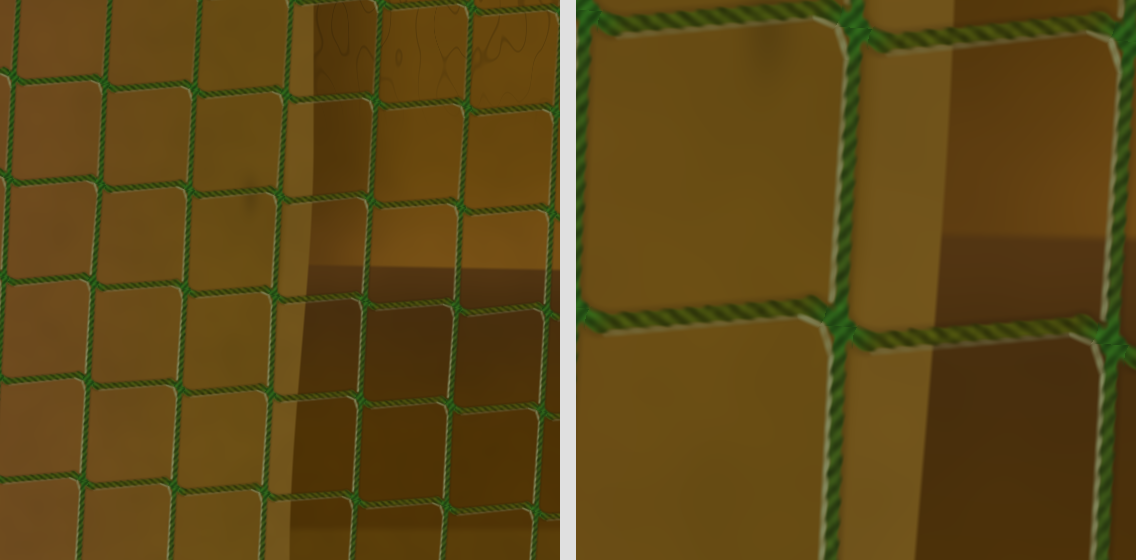
Left: the whole. Right: its middle third, enlarged.
Give the GLSL for this pattern, as a WebGL 1 fragment shader.

```glsl
precision highp float;
// Knotted green rope net, pale along one side, hung in front of a dim ochre wall with a shaded recess.

uniform vec2 u_resolution;

vec2 hash2(vec2 p) {
  return fract(sin(vec2(dot(p, vec2(127.1, 311.7)), dot(p, vec2(269.5, 183.3)))) * 43758.5) * 2.0 - 1.0;
}

float gradientNoise(vec2 p) {
  vec2 i = floor(p), f = fract(p), u = f * f * (3.0 - 2.0 * f);
  float a = dot(hash2(i), f);
  float b = dot(hash2(i + vec2(1, 0)), f - vec2(1, 0));
  float c = dot(hash2(i + vec2(0, 1)), f - vec2(0, 1));
  float d = dot(hash2(i + 1.0), f - 1.0);
  return mix(mix(a, b, u.x), mix(c, d, u.x), u.y);
}

// Distance to a segment, position along it, signed offset across it
vec3 strand(vec2 p, vec2 a, vec2 b) {
  float len = distance(a, b);
  vec2 dir = (b - a) / len, d = p - a;
  float along = dot(d, dir);
  return vec3(length(d - dir * clamp(along, 0.0, len)), along, dir.x * d.y - dir.y * d.x);
}

float smoothMin(float a, float b, float k) {
  float h = max(k - abs(a - b), 0.0) / k;
  return min(a, b) - h * h * k * 0.25;
}

// Skewed lattice of knots, each slightly displaced
const vec2 ACROSS = vec2(0.1615, -0.0107);
const vec2 DOWN = vec2(-0.0094, -0.1777);
const vec2 FIRST = vec2(0.026, 0.861);

vec2 knotAt(vec2 id) {
  return FIRST + ACROSS * id.x + DOWN * id.y + 0.0018 * hash2(id + 3.0);
}

vec3 wall(vec2 p, float soft) {
  float corner = 0.517 + 0.043 * smoothstep(0.0, 0.75, p.y);
  float mottle = gradientNoise(p * 7.0) + 0.5 * gradientNoise(p * 23.0);

  // Lit face, with a brighter strip beside the corner
  vec3 lit = mix(vec3(0.43, 0.29, 0.115), vec3(0.41, 0.30, 0.075), smoothstep(0.0, 0.45, p.x));
  lit += vec3(0.035, 0.03, 0.03) * smoothstep(corner - 0.055, corner - 0.04, p.x);
  lit += vec3(0.015, 0.015, 0.01) * (0.5 - p.y);
  lit *= 1.0 - 0.12 * exp(-dot(vec2(70, 28) * (p - vec2(0.447, 0.65)), vec2(70, 28) * (p - vec2(0.447, 0.65))));

  // Recess: warm plaster above, deep shade below, a pale ledge at the foot
  float inward = smoothstep(0.0, 0.2, p.x - corner);
  vec3 plaster = mix(vec3(0.32, 0.21, 0.035), vec3(0.41, 0.28, 0.05), inward);
  plaster += vec3(0.05, 0.03, 0.03) * smoothstep(0.72, 0.54, p.y);
  float crack = abs(gradientNoise(p * vec2(28, 11) + 4.0));
  plaster *= 1.0 - 0.14 * smoothstep(0.04, 0.0, crack) * smoothstep(0.75, 0.95, p.y);
  vec3 shade = mix(vec3(0.28, 0.18, 0.055), vec3(0.31, 0.20, 0.02), smoothstep(0.5, 0.2, p.y));
  shade += vec3(0.04, 0.025, 0.015) * smoothstep(0.44, 0.53, p.y);
  shade = mix(shade, vec3(0.35, 0.24, 0.035), smoothstep(0.065, 0.045, p.y));
  float ceiling = 0.527 - 0.02 * (p.x - corner);
  vec3 recess = mix(shade, plaster, smoothstep(-0.004, 0.004, p.y - ceiling));

  return mix(lit, recess, smoothstep(-soft, soft, p.x - corner)) * (1.0 + 0.06 * mottle);
}

void main() {
  vec2 p = gl_FragCoord.xy / u_resolution.y;
  float soft = 0.0012 + 0.7 / u_resolution.y;
  vec2 d = p - FIRST;
  float area = ACROSS.x * DOWN.y - ACROSS.y * DOWN.x;
  vec2 nearest = floor(vec2(d.x * DOWN.y - d.y * DOWN.x, ACROSS.x * d.y - ACROSS.y * d.x) / area + 0.5);

  float rope = 1.0, glint = 0.0, closest = 1.0, upright = 0.0, knotDistance = 1.0;
  vec2 twistAt = vec2(0);
  float fade = mix(1.0, 0.3, smoothstep(0.35, 0.95, p.y));

  for (int j = -1; j <= 1; j++) {
    for (int i = -1; i <= 1; i++) {
      vec2 id = nearest + vec2(i, j);
      vec2 k = knotAt(id), right = knotAt(id + vec2(1, 0)), below = knotAt(id + vec2(0, 1));

      // Cross strand, hanging strand and the slanted knot between them
      vec3 h = strand(p, k + vec2(0.015, -0.009), right + vec2(-0.017, 0.012));
      vec3 v = strand(p, k, below);
      float slant = strand(p, k + vec2(-0.017, 0.012), k + vec2(0.015, -0.009)).x;
      rope = smoothMin(rope, smoothMin(h.x - 0.0047, v.x - 0.0038, 0.005), 0.005);
      rope = smoothMin(rope, slant - 0.0046, 0.006);
      knotDistance = min(knotDistance, distance(p, k));
      if (h.x < closest) { closest = h.x; twistAt = h.yz; upright = 0.0; }
      if (v.x < closest) { closest = v.x; twistAt = v.yz; upright = 1.0; }

      // Pale edge: under the cross strand, round the bend, down the left side
      vec2 bend = k + vec2(-0.011, 0.001);
      float under = strand(p, k + vec2(0.02, -0.015), right + vec2(-0.024, 0.0065)).x;
      float curve = min(strand(p, k + vec2(-0.024, 0.0065), bend).x, strand(p, bend, k + vec2(-0.005, -0.018)).x);
      float side = strand(p, k + vec2(-0.005, -0.018), below + vec2(-0.0048, 0.016)).x;
      vec3 pale = smoothstep(0.0022 + soft, 0.0022 - soft, vec3(under, curve, side)) * vec3(0.4, 0.85, fade);
      glint = max(glint, max(pale.x, max(pale.y, pale.z)));
    }
  }

  // Braided fibres, greener at the knots and towards the upper left
  float twist = sin(6.2832 * (twistAt.x / 0.0125 + twistAt.y / 0.011));
  float fuzz = gradientNoise(p * 170.0);
  vec3 green = mix(vec3(0.25, 0.265, 0.045), vec3(0.20, 0.29, 0.08), upright);
  green = mix(green, vec3(0.14, 0.35, 0.09), 0.75 * smoothstep(0.028, 0.006, knotDistance));
  green = mix(green, vec3(0.12, 0.33, 0.08), 0.45 * smoothstep(0.9, 0.1, p.x + 0.5 * (1.0 - p.y)));
  green *= 1.0 + 0.17 * twist + 0.25 * fuzz;

  vec3 colour = wall(p, soft);
  colour *= 1.0 - 0.12 * smoothstep(0.005, 0.0, rope);
  float worn = 0.85 + 0.35 * gradientNoise(p * 40.0) + 0.12 * twist;
  colour = mix(colour, vec3(0.51, 0.53, 0.36), clamp(glint * worn, 0.0, 1.0));
  colour = mix(colour, green, smoothstep(soft, -soft, rope + 0.0005 * twist + 0.0008 * fuzz));
  gl_FragColor = vec4(colour, 1.0);
}
```
